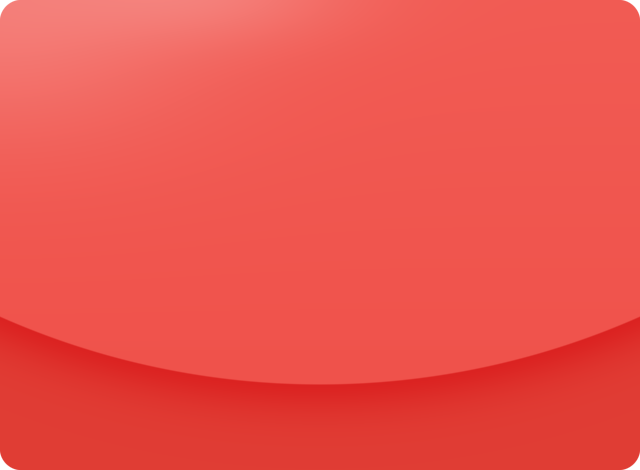
Write a WebGL 2 fragment shader that draws this background.

```glsl
#version 300 es
precision highp float;

uniform vec2 u_resolution;
out vec4 outColor;

float roundedBox(vec2 p, vec2 halfSize, float radius) {
    vec2 q = abs(p) - halfSize + radius;
    return length(max(q, 0.0)) + min(max(q.x, q.y), 0.0) - radius;
}

float glow(vec2 p, vec2 center, vec2 spread) {
    vec2 q = (p - center) / spread;
    return exp(-dot(q, q));
}

void main() {
    // Height is one unit
    vec2 p = gl_FragCoord.xy / u_resolution.y;
    float aspect = u_resolution.x / u_resolution.y;
    float pixel = 1.0 / u_resolution.y;
    vec2 middle = vec2(0.5 * aspect, 0.5);

    // Large disc whose lower rim crosses the card
    float disc = length(p - vec2(middle.x, 1.861)) - 1.679;

    // Lower band with the shadow cast by the disc
    float shadow = exp(-pow(max(disc, 0.0) / 0.062, 1.5));
    vec3 band = mix(vec3(0.88, 0.238, 0.205), vec3(0.86, 0.135, 0.13), shadow);

    // Disc surface with soft light from the upper left
    vec3 surface = mix(vec3(0.937, 0.312, 0.285), vec3(0.945, 0.357, 0.327), p.y);
    float light = 0.8 * glow(p, vec2(0.0, 1.0), vec2(0.45, 0.28))
                + 0.6 * glow(p, vec2(0.47, 1.02), vec2(0.3, 0.11));
    surface = mix(surface, vec3(0.96, 0.52, 0.5), min(light, 1.0));

    vec3 color = mix(surface, band, smoothstep(-pixel, pixel, disc));

    // Rounded card corners on white
    float card = roundedBox(p - middle, middle, 0.046);
    color = mix(color, vec3(1.0), smoothstep(-0.5 * pixel, pixel, card));
    outColor = vec4(color, 1.0);
}
```
